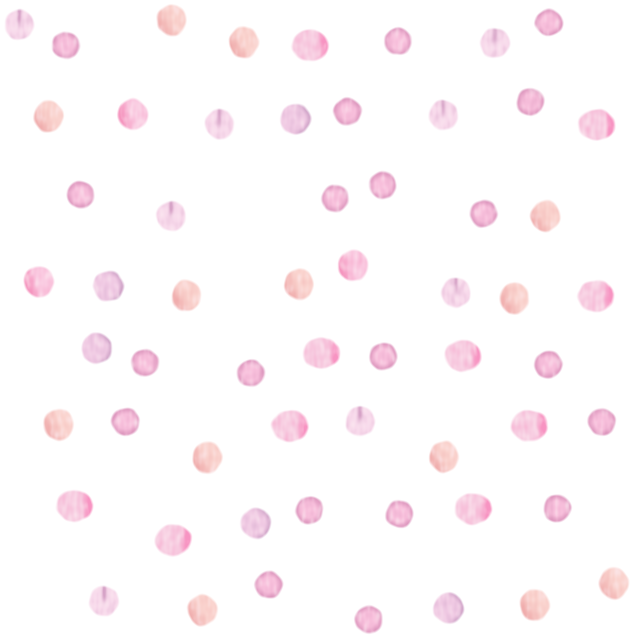
Give the GLSL for this pattern, as a three.js fragment shader.

```glsl
// Scattered watercolour dots in pinks, peach and lilac on white paper.
// One dot sits at a jittered place in each cell of a staggered grid; a hash
// picks its kind, and gradient noise gives the wobbling rim and the wash.

#define CELLS 8.0        // grid cells across the canvas
#define JITTER 0.25      // largest shift from the cell centre, in cells
#define GAPS 0.06        // share of cells left empty
#define MARGIN 0.024     // clear distance from centres to the canvas edge
#define SOFTNESS 0.0026  // half width of the blurred rim
#define WOBBLE 0.0022    // unevenness of the outline
#define WASH 0.36        // strength of the pigment streaks

varying vec2 vUv;

vec2 hash2(vec2 p) {
  vec3 q = fract(p.xyx * vec3(0.1031, 0.1030, 0.0973));
  q += dot(q, q.yzx + 33.33);
  return fract((q.xx + q.yz) * q.zy);
}

float cornerSlope(vec2 corner, vec2 offset) {
  float angle = 6.2832 * hash2(corner).x;
  return dot(vec2(cos(angle), sin(angle)), offset);
}

float gradientNoise(vec2 p) {
  vec2 i = floor(p), f = fract(p);
  vec2 u = f * f * f * (f * (f * 6.0 - 15.0) + 10.0);
  vec2 e = vec2(1.0, 0.0);
  float low = mix(cornerSlope(i, f), cornerSlope(i + e, f - e), u.x);
  float high = mix(cornerSlope(i + e.yx, f - e.yx), cornerSlope(i + e.xx, f - e.xx), u.x);
  return mix(low, high, u.y);
}

// Colour and coverage of one dot; p is the offset from its centre
vec4 paintDot(vec2 p, float kind, vec2 seed) {
  vec2 radius;
  vec3 body, ink;
  float shade;
  vec2 s;

  if (kind < 0.29) {          // peach, deeper at the lower left
    radius = vec2(0.0225, 0.0240);
    s = p / radius;
    body = vec3(0.98, 0.83, 0.81);
    ink = vec3(0.94, 0.68, 0.68);
    shade = smoothstep(-0.2, 1.1, dot(s, vec2(-0.8, -0.5)));
  } else if (kind < 0.58) {   // small rose with a dark rim
    radius = vec2(0.0212, 0.0208);
    s = p / radius;
    body = vec3(0.97, 0.75, 0.86);
    ink = vec3(0.87, 0.60, 0.75);
    shade = 0.85 * smoothstep(0.5, 1.0, length(s));
  } else if (kind < 0.71) {   // broad pink, vivid at the right
    radius = vec2(0.0280, 0.0240);
    s = p / radius;
    body = vec3(0.97, 0.80, 0.88);
    ink = vec3(0.97, 0.58, 0.76);
    shade = smoothstep(0.3, 0.85, s.x);
  } else if (kind < 0.82) {   // bright pink, vivid at the left
    radius = vec2(0.0230, 0.0240);
    s = p / radius;
    body = vec3(0.98, 0.79, 0.88);
    ink = vec3(0.96, 0.59, 0.75);
    shade = smoothstep(0.0, 0.9, -s.x - 0.2 * s.y);
  } else if (kind < 0.92) {   // pale orchid with an upright streak
    radius = vec2(0.0225, 0.0230);
    s = p / radius;
    body = vec3(0.97, 0.85, 0.92);
    ink = vec3(0.84, 0.64, 0.78);
    shade = exp(-40.0 * s.x * s.x) * smoothstep(-0.5, 0.7, s.y);
  } else {                    // lilac with a cool right rim
    radius = vec2(0.0235, 0.0235);
    s = p / radius;
    body = vec3(0.94, 0.79, 0.89);
    ink = vec3(0.82, 0.65, 0.79);
    shade = smoothstep(0.6, 1.0, length(s)) * smoothstep(-0.4, 0.8, s.x);
  }

  // Upright pigment streaks lighten and deepen the wash
  float streak = gradientNoise(p * vec2(150.0, 50.0) + seed * 91.0);
  float cloud = gradientNoise(p * 75.0 + seed * 57.0);
  float wash = WASH * (streak + cloud);
  vec3 color = mix(body, ink, clamp(shade + max(wash, 0.0), 0.0, 1.0));
  color = mix(color, vec3(0.99, 0.93, 0.95), clamp(-1.6 * wash, 0.0, 0.7));

  float rim = (length(s) - 1.0) * min(radius.x, radius.y);
  rim += WOBBLE * gradientNoise(p * 55.0 + seed * 37.0);
  return vec4(color, 1.0 - smoothstep(-SOFTNESS, SOFTNESS, rim));
}

void main() {
  // Staggered grid: odd rows shift by half a cell
  vec2 grid = vUv * CELLS;
  float stagger = 0.5 * mod(floor(grid.y), 2.0);
  vec2 cell = floor(grid + vec2(stagger, 0.0));
  vec2 seed = hash2(cell + 11.0);
  vec2 pick = hash2(cell + 47.0);

  vec2 place = cell + 0.5 + JITTER * (2.0 * seed - 1.0);
  vec2 center = (place - vec2(stagger, 0.0)) / CELLS;
  vec2 inside = step(vec2(MARGIN), center) * step(center, vec2(1.0 - MARGIN));
  float present = inside.x * inside.y * step(GAPS, pick.y);

  vec4 dab = paintDot(vUv - center, pick.x, seed);
  gl_FragColor = vec4(mix(vec3(1.0), dab.rgb, dab.a * present), 1.0);
}
```
